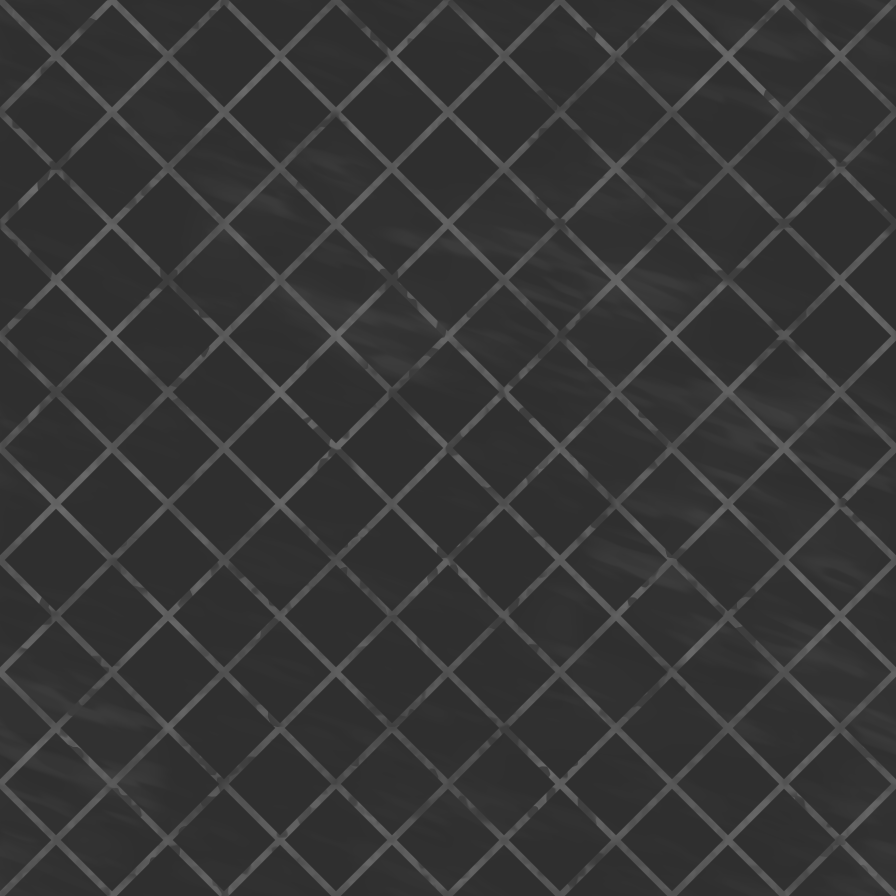
Write a Shadertoy shader that draws this pattern.

```glsl
// Charcoal diamond tiles, eight by eight, with worn grey grout and faint chalky smudges.

const float REPEATS = 8.0;
const float GROUT_HALF_WIDTH = 0.0037;
const float TILE_GREY = 0.184;
const float GROUT_GREY = 0.345;
const float WORN_GREY = 0.225;

vec3 hash3(vec2 cell, float seed) {
    vec3 p = fract(vec3(cell.xyx + seed) * vec3(0.1031, 0.1030, 0.0973));
    p += dot(p, p.yxz + 33.33);
    return fract((p.xxy + p.yzz) * p.zyx);
}

// Wraps a cell index; crossing the right edge also undoes the shear.
vec2 wrapCell(vec2 cell, vec2 period, float shear) {
    float turns = floor(cell.x / period.x);
    cell -= turns * vec2(period.x, shear);
    return vec2(cell.x, mod(cell.y, period.y));
}

// Smooth cellular noise from 0 to 1 that tiles over the unit square.
float cellNoise(vec2 uv, vec2 period, float shear, float seed) {
    vec2 p = uv * period + vec2(0.0, shear * uv.x);
    vec2 base = floor(p);
    float total = 0.0;
    float weights = 0.0;
    for (int j = -1; j <= 1; j++) {
        for (int i = -1; i <= 1; i++) {
            vec2 cell = base + vec2(i, j);
            vec3 rnd = hash3(wrapCell(cell, period, shear), seed);
            vec2 toPoint = cell + 0.2 + 0.6 * rnd.xy - p;
            float weight = exp(-6.0 * dot(toPoint, toPoint));
            total += weight * rnd.z;
            weights += weight;
        }
    }
    return total / weights;
}

// Distance to the nearest line of either diagonal family.
float latticeDistance(vec2 uv, float repeats) {
    vec2 diagonal = repeats * vec2(uv.x + uv.y, uv.x - uv.y);
    vec2 d = abs(fract(diagonal + 0.5) - 0.5);
    return min(d.x, d.y) / (repeats * sqrt(2.0));
}

// Faint slanted streaks, gathered in soft clouds.
float tileShade(vec2 uv) {
    float cloud = smoothstep(0.35, 0.8, cellNoise(uv, vec2(5.0), 0.0, 3.0));
    float broad = cellNoise(uv, vec2(9.0, 40.0), 11.0, 17.0);
    float fine = cellNoise(uv, vec2(26.0, 110.0), 43.0, 29.0);
    float streak = smoothstep(0.45, 0.95, 0.6 * broad + 0.4 * fine);
    float smudge = cellNoise(uv, vec2(14.0, 22.0), 6.0, 41.0);
    return TILE_GREY + 0.016 * cloud * smudge + 0.036 * streak * (0.25 + cloud);
}

// Uneven grout with bright stretches and patches of dark specks.
float groutShade(vec2 uv) {
    float stretch = cellNoise(uv, vec2(17.0), 0.0, 53.0) - 0.5;
    float grain = cellNoise(uv, vec2(120.0), 0.0, 67.0);
    float specks = cellNoise(uv, vec2(90.0), 0.0, 79.0);
    float patches = cellNoise(uv, vec2(15.0), 0.0, 97.0);
    float shade = GROUT_GREY + 0.10 * stretch + 0.055 * (grain - 0.5);
    float wear = smoothstep(0.42, 0.75, patches) * smoothstep(0.45, 0.75, specks);
    return mix(shade, WORN_GREY, 0.85 * wear);
}

void mainImage(out vec4 fragColor, in vec2 fragCoord) {
    vec2 uv = fragCoord / iResolution.xy;
    float pixel = 1.0 / iResolution.y;

    // Antialiased grout over the tiles
    float edge = latticeDistance(uv, REPEATS) - GROUT_HALF_WIDTH;
    float grout = 1.0 - smoothstep(-0.7 * pixel, 0.7 * pixel, edge);
    float grey = mix(tileShade(uv), groutShade(uv), grout);

    fragColor = vec4(vec3(grey), 1.0);
}
```
